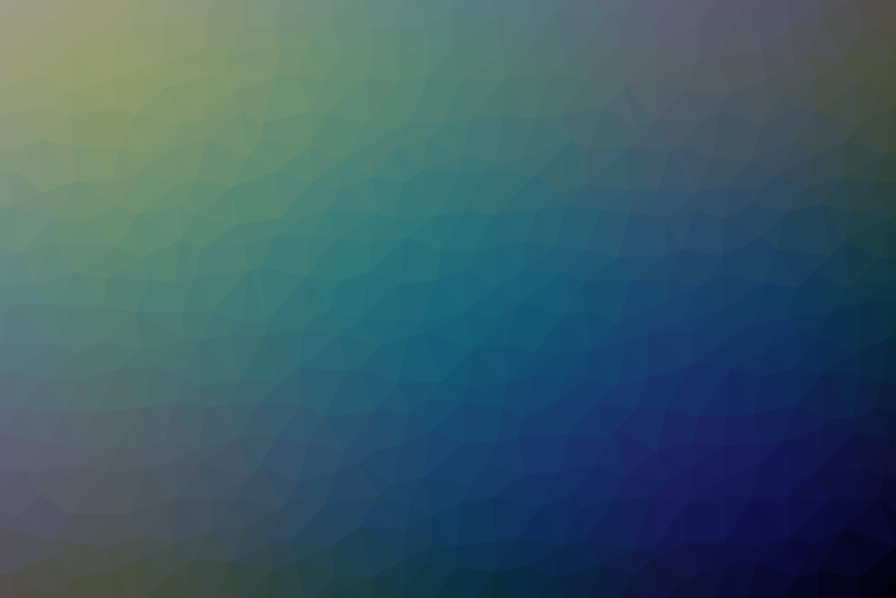
Reproduce this background procedurally as a Shadertoy shader.

```glsl
const float CELL = 0.0541;                // mesh spacing, in canvas heights
const vec2 MESH_OFFSET = vec2(0.35, 0.87); // mesh shift, in cells
const float JITTER = 0.36;                // largest vertex shift, in cells
const int LAST_STOP = 8;
const vec3 PALETTE[9] = vec3[9](
    vec3(0.62, 0.61, 0.53),  // warm grey
    vec3(0.57, 0.61, 0.42),  // olive
    vec3(0.43, 0.56, 0.44),  // sage
    vec3(0.24, 0.49, 0.47),  // sea green
    vec3(0.09, 0.40, 0.48),  // teal
    vec3(0.07, 0.28, 0.44),  // blue
    vec3(0.11, 0.14, 0.39),  // indigo
    vec3(0.05, 0.06, 0.28),  // navy
    vec3(0.00, 0.00, 0.03)   // near black
);

vec2 hash22(vec2 p) {
    vec3 q = fract(p.xyx * vec3(0.1031, 0.1030, 0.0973));
    q += dot(q, q.yzx + 33.33);
    return fract((q.xx + q.yz) * q.zy);
}

vec2 meshVertex(vec2 id) {
    return id + JITTER * (2.0 * hash22(id + 50.0) - 1.0);
}

vec3 palette(float t) {
    float s = clamp(t, 0.0, 1.0) * float(LAST_STOP);
    vec3 color = PALETTE[0];
    for (int i = 1; i <= LAST_STOP; i++) {
        color = mix(color, PALETTE[i], clamp(s - float(i - 1), 0.0, 1.0));
    }
    return color;
}

// Average of one ramp running rightwards and one running downwards
vec3 gradientField(vec2 meshPos) {
    vec2 uv = (meshPos + MESH_OFFSET) * CELL;
    uv.x *= iResolution.y / iResolution.x;
    return 0.5 * (palette(uv.x) + palette(1.0 - uv.y));
}

// Signed distance to the line a-b, positive on its left
float edgeDistance(vec2 p, vec2 a, vec2 b) {
    vec2 e = normalize(b - a), r = p - a;
    return e.x * r.y - e.y * r.x;
}

// Flat facet: colour in rgb times its smooth coverage in a
vec4 facet(vec2 p, vec2 a, vec2 b, vec2 c, float pixel) {
    float inside = min(edgeDistance(p, a, b),
                   min(edgeDistance(p, b, c), edgeDistance(p, c, a)));
    float coverage = clamp(0.5 + inside / pixel, 0.0, 1.0);
    if (coverage <= 0.0) return vec4(0.0);
    return vec4(gradientField((a + b + c) / 3.0), 1.0) * coverage;
}

void mainImage(out vec4 fragColor, in vec2 fragCoord) {
    vec2 p = fragCoord / (iResolution.y * CELL) - MESH_OFFSET;
    float pixel = 1.0 / (iResolution.y * CELL);
    vec2 cell = floor(p);
    vec4 sum = vec4(0.0);

    // Gather the facets of the nearby cells
    for (int y = -1; y <= 1; y++) {
        for (int x = -1; x <= 1; x++) {
            vec2 id = cell + vec2(x, y);
            vec2 a = meshVertex(id);
            vec2 b = meshVertex(id + vec2(1.0, 0.0));
            vec2 c = meshVertex(id + vec2(1.0, 1.0));
            vec2 d = meshVertex(id + vec2(0.0, 1.0));

            // Split each quad along its shorter diagonal
            if (distance(a, c) < distance(b, d)) {
                sum += facet(p, a, b, c, pixel) + facet(p, a, c, d, pixel);
            } else {
                sum += facet(p, a, b, d, pixel) + facet(p, b, c, d, pixel);
            }
        }
    }
    fragColor = vec4(sum.rgb / max(sum.a, 0.001), 1.0);
}
```
